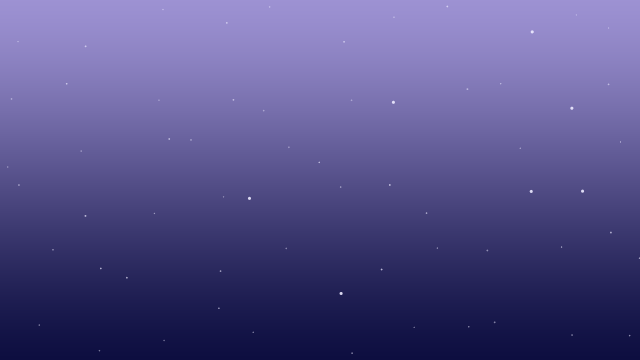
This background is drawn by a Shadertoy shader. Its source:

```glsl
// A twilight sky fading from lavender at the top to deep navy at the bottom,
// sprinkled with small pale stars. The fade is a softened ramp; the stars sit
// in a jittered cellular grid, one per cell, with a few larger bright ones.

const vec3 NAVY = vec3(0.050, 0.054, 0.250);
const vec3 LAVENDER = vec3(0.615, 0.571, 0.826);
const vec3 STARLIGHT = vec3(0.93, 0.92, 1.0);
const float STAR_ROWS = 6.0;

// Three pseudo-random values in 0..1 for a grid cell
vec3 hash3(vec2 cell) {
    vec3 p = fract(cell.xyx * vec3(0.1031, 0.1030, 0.0973));
    p += dot(p, p.yxz + 33.33);
    return fract((p.xxy + p.yzz) * p.zyx);
}

// Vertical fade, halfway between a linear ramp and an S-curve
vec3 skyColor(float height) {
    float ramp = mix(height, smoothstep(0.0, 1.0, height), 0.5);
    return mix(NAVY, LAVENDER, ramp);
}

// Smooth-edged disc coverage
float disc(vec2 offset, float radius, float pixel) {
    return clamp(0.5 + (radius - length(offset)) / pixel, 0.0, 1.0);
}

// Star coverage; p is in canvas heights
float starField(vec2 p, float rows, float pixel) {
    vec2 cell = floor(p * rows);
    vec3 place = hash3(cell + 7.0);
    vec3 look = hash3(cell + 71.0);
    vec2 center = (cell + mix(vec2(0.08), vec2(0.92), place.xy)) / rows;

    float present = step(place.z, 0.92);
    float large = step(0.88, look.x);
    float radius = mix(mix(0.0017, 0.0024, look.y), 0.0042, large);
    float strength = mix(mix(0.40, 0.75, look.z), 0.90, large);
    return present * strength * disc(p - center, radius, pixel);
}

void mainImage(out vec4 fragColor, in vec2 fragCoord) {
    vec2 p = fragCoord / iResolution.y;
    float pixel = 1.0 / iResolution.y;

    vec3 color = skyColor(p.y);
    color = mix(color, STARLIGHT, starField(p, STAR_ROWS, pixel));
    fragColor = vec4(color, 1.0);
}
```
